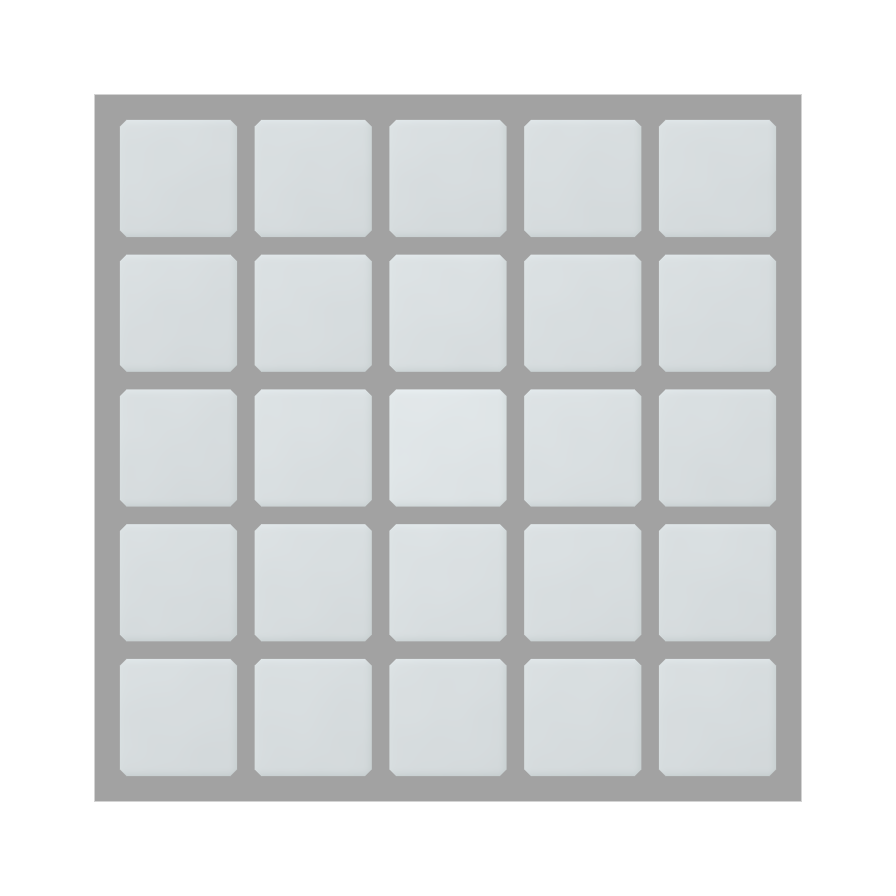
A WebGL 1 fragment shader for this pattern:

```glsl
precision highp float;

// A square grey grout panel on white holding five by five pale glazed tiles.
// Each tile is a chamfered box distance with soft bevel shading; a central
// glow and faint gradient noise vary the glaze from tile to tile.

uniform vec2 u_resolution;

const float PANEL_HALF = 0.3945;
const float PITCH = 0.1504;
const float TILE_HALF = 0.0654;
const float CHAMFER = 0.0075;
const float BEVEL = 0.011;
const float OUTER_INDEX = 2.0; // tiles run from -2 to 2 on each axis

const vec3 PAPER = vec3(1.0);
const vec3 GROUT = vec3(0.635);
const vec3 GLAZE = vec3(0.846, 0.868, 0.876);

vec2 hashGradient(vec2 cell) {
  float angle = 6.28318 * fract(sin(dot(cell, vec2(127.1, 311.7))) * 43758.5);
  return vec2(cos(angle), sin(angle));
}

float gradientNoise(vec2 p) {
  vec2 i = floor(p);
  vec2 f = fract(p);
  vec2 u = f * f * f * (f * (f * 6.0 - 15.0) + 10.0);
  float a = dot(hashGradient(i), f);
  float b = dot(hashGradient(i + vec2(1.0, 0.0)), f - vec2(1.0, 0.0));
  float c = dot(hashGradient(i + vec2(0.0, 1.0)), f - vec2(0.0, 1.0));
  float d = dot(hashGradient(i + vec2(1.0)), f - vec2(1.0));
  return mix(mix(a, b, u.x), mix(c, d, u.x), u.y);
}

float boxDistance(vec2 p, float halfSize) {
  vec2 q = abs(p) - halfSize;
  return max(q.x, q.y);
}

float chamferBoxDistance(vec2 p, float halfSize, float cut) {
  vec2 q = abs(p) - halfSize;
  return max(max(q.x, q.y), (q.x + q.y + cut) * 0.7071);
}

float coverage(float dist, float pixel) {
  return clamp(0.5 - dist / pixel, 0.0, 1.0);
}

// One at the tile edge, easing to zero a bevel width inside it.
float bevel(float inset, float width) {
  float t = clamp(1.0 - inset / width, 0.0, 1.0);
  return t * t;
}

vec3 tileColor(vec2 local, vec2 id) {
  // Light falls from the upper left and is strongest at the centre tile.
  float tilt = dot(local / TILE_HALF, vec2(-0.006, 0.010));
  float glow = 0.028 * exp(-1.2 * dot(id, id)) - 0.002 * length(id);
  float mottle = 0.006 * gradientNoise(local * 24.0 + id * 7.3);
  vec3 color = GLAZE + tilt + glow + mottle;

  // Bright upper and left bevels, darker and slightly green lower and right.
  color += vec3(0.024, 0.028, 0.030) * bevel(TILE_HALF - local.y, BEVEL);
  color += vec3(0.006, 0.010, 0.008) * bevel(TILE_HALF + local.x, BEVEL);
  color -= vec3(0.050, 0.042, 0.044) * bevel(TILE_HALF + local.y, BEVEL);
  color -= vec3(0.042, 0.034, 0.038) * bevel(TILE_HALF - local.x, BEVEL);
  return color;
}

void main() {
  float scale = min(u_resolution.x, u_resolution.y);
  vec2 p = (gl_FragCoord.xy - 0.5 * u_resolution) / scale;
  float pixel = 1.0 / scale;

  // Nearest tile and the position measured from its centre.
  vec2 id = clamp(floor(p / PITCH + 0.5), -OUTER_INDEX, OUTER_INDEX);
  vec2 local = p - id * PITCH;

  float panel = coverage(boxDistance(p, PANEL_HALF), pixel);
  float tile = coverage(chamferBoxDistance(local, TILE_HALF, CHAMFER), pixel);

  vec3 color = mix(PAPER, GROUT, panel);
  color = mix(color, tileColor(local, id), tile);
  gl_FragColor = vec4(color, 1.0);
}
```
